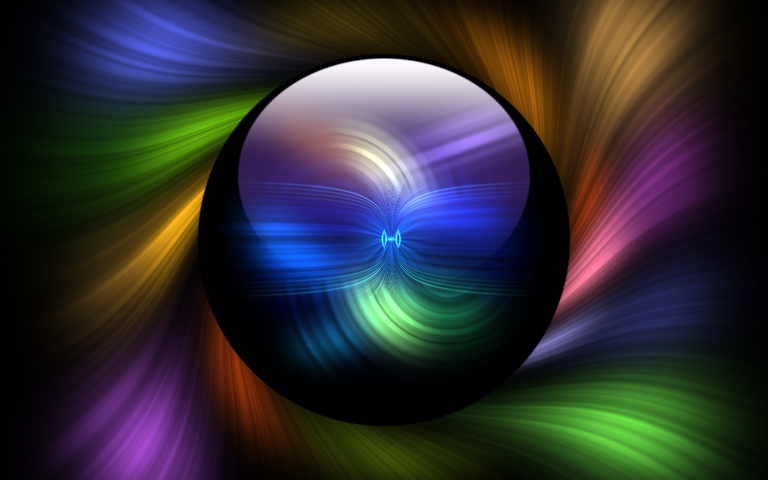
Reproduce this background procedurally as a WebGL 1 fragment shader.

```glsl
precision highp float;
// A glossy black orb holding a blue-green light flower, over swirling coloured silk rays.
uniform vec2 u_resolution;

float hash(vec2 p) {
  return fract(sin(dot(p, vec2(127.1, 311.7))) * 43758.5);
}

float noise(vec2 p) {
  vec2 i = floor(p), f = fract(p);
  f = f * f * (3.0 - 2.0 * f);
  return mix(mix(hash(i), hash(i + vec2(1, 0)), f.x),
             mix(hash(i + vec2(0, 1)), hash(i + vec2(1, 1)), f.x), f.y);
}

// Soft ray in swirl space: flow = (angle in degrees, radius)
float ray(vec2 flow, float angle, float width, float radius, float spread) {
  float da = (mod(flow.x - angle + 180.0, 360.0) - 180.0) / width;
  float dr = (flow.y - radius) / spread;
  return exp(-da * da - dr * dr);
}

// Soft tilted elliptical glow
float glow(vec2 p, vec2 center, vec2 size, float tilt) {
  p -= center;
  float c = cos(tilt), s = sin(tilt);
  p = vec2(c * p.x + s * p.y, c * p.y - s * p.x) / size;
  return exp(-dot(p, p));
}

vec3 swirlBackground(vec2 p) {
  float r = length(p);
  // the twist is strong by the orb and straightens outward
  float twist = 30.0 * (1.0 - exp((0.39 - r) / 0.12));
  vec2 flow = vec2(degrees(atan(p.y, p.x)) - twist, r);
  // upper left: blue, lime, gold
  vec3 c = vec3(0.30, 0.35, 0.84) * ray(flow, 114.0, 11.0, 0.62, 0.14);
  c += vec3(0.36, 0.60, 0.03) * ray(flow, 139.0, 10.0, 0.43, 0.11);
  c += vec3(0.06, 0.19, 0.03) * ray(flow, 138.0, 12.0, 0.58, 0.17);
  c += vec3(0.78, 0.55, 0.04) * ray(flow, 168.0, 9.0, 0.41, 0.09);
  c += vec3(0.32, 0.23, 0.08) * ray(flow, 165.0, 11.0, 0.54, 0.13);
  // lower left: violet, ember
  c += vec3(0.58, 0.26, 0.74) * ray(flow, 194.0, 12.0, 0.66, 0.14);
  c += vec3(0.50, 0.17, 0.03) * ray(flow, 217.0, 15.0, 0.41, 0.08);
  c += vec3(0.22, 0.28, 0.03) * ray(flow, 258.0, 20.0, 0.45, 0.08);
  // lower right: green, slate
  c += vec3(0.36, 0.76, 0.24) * ray(flow, 296.0, 11.0, 0.63, 0.17);
  c += vec3(0.42, 0.40, 0.62) * ray(flow, 324.0, 6.0, 0.40, 0.07);
  c += vec3(0.14, 0.15, 0.34) * ray(flow, 321.0, 10.0, 0.58, 0.13);
  // right: rose, plum, red
  c += vec3(0.88, 0.44, 0.52) * ray(flow, 344.0, 9.0, 0.43, 0.08);
  c += vec3(0.42, 0.15, 0.46) * ray(flow, 348.0, 10.0, 0.58, 0.12);
  c += vec3(0.45, 0.14, 0.02) * ray(flow, 1.0, 9.0, 0.43, 0.06);
  // top: tan, orange, olive
  c += vec3(0.68, 0.50, 0.25) * ray(flow, 12.0, 12.0, 0.64, 0.15);
  c += vec3(0.56, 0.32, 0.03) * ray(flow, 40.0, 19.0, 0.43, 0.08);
  c += vec3(0.22, 0.17, 0.03) * ray(flow, 88.0, 22.0, 0.46, 0.08);
  // fine threads follow the flow
  float a = radians(flow.x);
  vec2 ring = vec2(cos(a), sin(a));
  float threads = 0.35 * noise(ring * 16.0) + 0.35 * noise(ring * 44.0 + r) + 0.3 * noise(ring * 90.0);
  return c * (0.55 + 0.9 * threads);
}

vec3 lightFlower(vec2 p) {
  vec2 q = p - vec2(0.015, 0.002);
  float r = length(q), across = abs(q.x);
  vec3 c = vec3(0.02, 0.04, 0.36) * glow(p, vec2(0.0, -0.02), vec2(0.29, 0.17), 0.0);
  c += vec3(0.02, 0.34, 0.74) * glow(p, vec2(-0.20, -0.02), vec2(0.12, 0.055), -0.5);
  c += vec3(0.02, 0.12, 0.50) * glow(p, vec2(0.15, 0.045), vec2(0.12, 0.055), -0.25);
  c += vec3(0.60, 0.72, 0.34) * glow(p, vec2(0.0, 0.16), vec2(0.105, 0.048), -0.75);
  c += vec3(0.58, 0.95, 0.36) * glow(p, vec2(0.005, -0.15), vec2(0.085, 0.052), -0.7);
  c += vec3(0.05, 0.30, 0.06) * glow(p, vec2(0.12, -0.14), vec2(0.13, 0.08), -0.5);
  c += vec3(0.04, 0.30, 0.40) * glow(p, vec2(-0.13, -0.22), vec2(0.10, 0.05), 0.4);
  // threads level off sideways; the upper and lower fans curl in arcs
  float bend = q.y * (1.0 + 0.03 / (across + 0.004));
  float side = q.x > 0.0 ? 7.0 : 2.0;
  float curl = length(q * sign(q.y) - vec2(-0.12, 0.05));
  float level = noise(vec2(bend * 70.0, side)) * 0.5 + noise(vec2(bend * 170.0, side)) * 0.5;
  float fan = noise(vec2(curl * 75.0, 5.0)) * 0.5 + noise(vec2(curl * 190.0, 9.0)) * 0.5;
  float thread = mix(level, fan, smoothstep(0.07, 0.13, abs(q.y)));
  c *= 0.5 + mix(0.5, thread, smoothstep(0.0, 0.05, r));
  // four bundles of bright arcs
  for (int i = 0; i < 4; i++) {
    float offset = abs(bend) - 0.130 + 0.010 * float(i);
    float line = exp(-pow(offset / 0.0025, 2.0) - across * 6.0) * smoothstep(0.004, 0.03, across);
    c += mix(vec3(0.10, 0.55, 0.40), vec3(0.14, 0.42, 0.70), step(0.0, q.y)) * line / (1.0 + 0.6 * float(i));
  }
  // spiky core and its twin lens strokes
  vec2 dir = q / max(r, 0.001);
  c += vec3(0.03, 0.34, 0.56) * exp(-r * r / 0.004) * (0.2 + noise(dir * 9.0 + r * 12.0));
  float lens = 0.004 * cos(q.y * 90.0);
  float stroke = exp(-pow((abs(across - 0.0145) - lens) / 0.0018, 2.0) - pow(q.y / 0.025, 2.0));
  c += vec3(0.15, 0.70, 0.72) * (stroke + glow(q, vec2(0.0), vec2(0.008, 0.004), 0.0));
  return c * (1.0 - smoothstep(0.22, 0.37, length(p)));
}

vec3 orb(vec2 p, float aa) {
  // glass cap with violet, amber and lavender reflections
  float cap = (length((p - vec2(0.0, 0.133)) / vec2(0.304, 0.245)) - 1.0) * 0.25;
  float mask = 1.0 - smoothstep(-aa, aa, cap);
  vec3 tint = vec3(0.18, 0.09, 0.29) * smoothstep(-0.06, 0.14, p.y) + 0.02;
  tint += vec3(0.32, 0.20, 0.0) * glow(p, vec2(-0.13, 0.20), vec2(0.13, 0.06), -0.6);
  float sheen = 0.5 + noise(vec2((p.y - 0.35 * p.x) * 75.0, 3.0));
  tint += vec3(0.33, 0.28, 0.50) * sheen * glow(p, vec2(0.18, 0.22), vec2(0.14, 0.05), 0.35);
  return mix(lightFlower(p) + tint * mask, vec3(1.0, 0.99, 1.0), mask * smoothstep(0.17, 0.385, p.y));
}

void main() {
  vec2 p = (gl_FragCoord.xy - 0.5 * u_resolution) / u_resolution.y;
  float aa = 1.2 / u_resolution.y;
  float inside = 1.0 - smoothstep(-aa, aa, length(p) - 0.3875);
  vec3 color = mix(swirlBackground(p), orb(p, aa), inside);
  gl_FragColor = vec4(clamp(color, 0.0, 1.0), 1.0);
}
```
